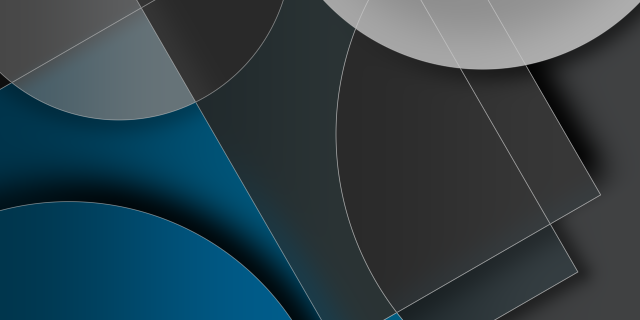
Reproduce this background procedurally as a Shadertoy shader.

```glsl
float pixel;

float fill(float d) { return 1.0 - smoothstep(-0.5 * pixel, 0.5 * pixel, d); }

float stroke(float d) { return 0.62 * (1.0 - smoothstep(0.0, max(pixel, 0.0028), abs(d))); }

float shadow(float d, float width) {
    d = max(d, 0.0) / width;
    return exp(-d * d);
}

float circle(vec2 p, vec2 center, float radius) { return length(p - center) - radius; }

// Signed distance to a quadrant that extends left and up from its corner
float quadrant(vec2 q, vec2 corner) {
    vec2 d = vec2(q.x - corner.x, corner.y - q.y);
    return length(max(d, 0.0)) + min(max(d.x, d.y), 0.0);
}

void mainImage(out vec4 fragColor, in vec2 fragCoord) {
    pixel = 1.0 / iResolution.y;
    vec2 p = fragCoord / iResolution.y;
    p.x *= 2.0 * iResolution.y / iResolution.x;

    // Axes tilted by thirty degrees
    vec2 q = vec2(dot(p, vec2(0.866, 0.5)), dot(p, vec2(-0.5, 0.866)));

    float glassDisc = circle(p, vec2(0.372, 1.164), 0.539);
    float blueDisc = circle(p, vec2(0.216, -0.469), 0.839);
    float darkDisc = circle(p, vec2(1.964, 0.581), 0.914);
    float silverDisc = circle(p, vec2(1.508, 1.4635), 0.680);
    float upperCard = quadrant(q, vec2(1.821, -0.600));
    float lowerCard = quadrant(q, vec2(1.639, -0.773));
    float blueEdge = q.x - 0.870;
    float blueTop = q.y - 0.624;
    float bluePanel = max(blueEdge, blueTop);

    // Charcoal backdrop and the shadows of both cards
    vec3 color = mix(vec3(0.18, 0.19, 0.195), vec3(0.25, 0.255, 0.26), smoothstep(0.9, 1.95, p.x));
    color *= 1.0 - 0.45 * shadow(lowerCard, 0.045);
    color *= 1.0 - 0.9 * shadow(upperCard, 0.075) * smoothstep(-0.64, -0.45, q.y);

    // Lower card, with a blue sliver outside the dark disc
    vec3 slate = mix(vec3(0.14, 0.18, 0.195), vec3(0.205, 0.24, 0.255), smoothstep(1.2, 1.75, p.x));
    slate *= 1.0 - 0.3 * shadow(upperCard, 0.07);
    slate = mix(slate, vec3(0.0, 0.36, 0.50), fill(-darkDisc) * smoothstep(1.12, 1.2, p.x));
    color = mix(color, slate, fill(lowerCard));

    // Upper card: teal on the left, charcoal inside the dark disc
    vec3 teal = mix(vec3(0.13, 0.165, 0.175), vec3(0.165, 0.20, 0.205), smoothstep(0.6, 1.1, p.x));
    teal = mix(teal, vec3(0.06, 0.26, 0.35), 0.55 * shadow(blueEdge, 0.075) * (1.0 - smoothstep(0.1, 0.65, p.y)));
    vec3 charcoal = vec3(mix(0.165, 0.215, smoothstep(1.05, 1.8, p.x)));
    charcoal += vec3(0.0, 0.02, 0.03) * shadow(q.y + 0.600, 0.06);
    color = mix(color, mix(teal, charcoal, fill(darkDisc)), fill(upperCard));

    // Blue panel
    vec3 blue = mix(vec3(0.0, 0.205, 0.295), vec3(0.0, 0.34, 0.485), smoothstep(-0.05, 0.9, p.x));
    blue *= 1.0 - 0.22 * shadow(glassDisc, 0.05);
    color = mix(color, vec3(0.06), fill(-blueTop) * fill(blueEdge));
    color = mix(color, blue, fill(bluePanel));

    // Glass disc, tinted separately in each part it covers
    vec3 glass = mix(vec3(0.27, 0.36, 0.40), vec3(0.40, 0.45, 0.47), smoothstep(0.0, 0.55, p.x));
    vec3 smoke = mix(vec3(0.28), vec3(0.37, 0.375, 0.38), smoothstep(0.0, 0.5, p.x));
    vec3 dusk = vec3(0.16 + 0.045 * shadow(blueEdge, 0.07));
    glass = mix(glass, smoke, smoothstep(-0.07, 0.03, blueTop));
    color = mix(color, mix(dusk, glass, fill(blueEdge)), fill(glassDisc));

    // Blue disc and its shadow on the panel
    float discShadow = 0.88 * shadow(blueDisc, 0.095) * mix(0.75, 1.0, smoothstep(0.0, 0.4, p.x));
    color *= 1.0 - discShadow * fill(bluePanel);
    vec3 discBlue = mix(vec3(0.0, 0.21, 0.30), vec3(0.0, 0.36, 0.54), smoothstep(-0.05, 0.9, p.x));
    color = mix(color, discBlue, fill(blueDisc));

    // Silver disc and its shadow
    color *= 1.0 - 0.5 * shadow(silverDisc, 0.05) * smoothstep(1.0, 1.7, p.x);
    float silver = 0.55 + 0.10 * smoothstep(0.22, 0.0, -silverDisc) + 0.03 * smoothstep(1.2, 1.9, p.x);
    color = mix(color, vec3(silver), fill(silverDisc));

    // Fine outlines
    float outline = max(stroke(upperCard), stroke(lowerCard) * fill(1.1 - p.x));
    outline = max(outline, stroke(darkDisc));
    outline = max(outline, 0.8 * max(stroke(blueEdge), stroke(blueTop)));
    outline = max(outline, 0.75 * max(stroke(glassDisc), stroke(blueDisc)));
    outline = max(outline, 0.6 * stroke(silverDisc));
    color = mix(color, vec3(0.78), outline);

    fragColor = vec4(color, 1.0);
}
```
